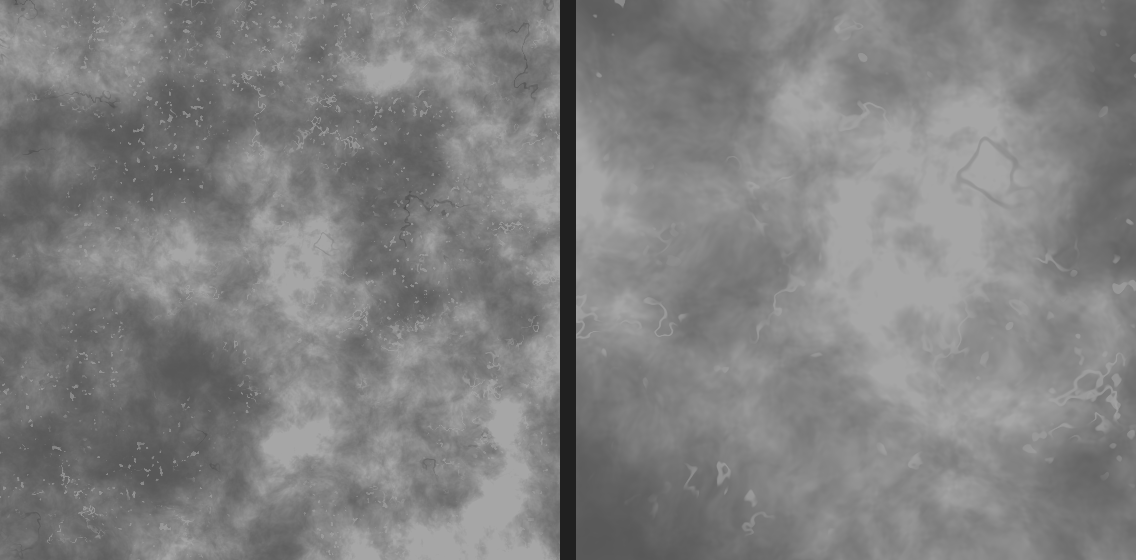
Left, the full canvas; right, a detail of the centre.
This texture is drawn by a WebGL 2 fragment shader. Its source:

```glsl
#version 300 es
precision highp float;
// Weathered grey stone: cloudy fractal value noise with skewed tones,
// overlaid with patches of fine, jagged pale veins, irregular pale
// flecks and a few dark cracks traced along noise contours.

uniform vec2 u_resolution;
out vec4 fragColor;

const float BASE_TONE = 0.459;      // grey at the middle of the clouds
const float CLOUD_CONTRAST = 0.235;
const float CLOUD_SKEW = 0.12;      // stretches the light side of the clouds
const float CLOUD_SCALE = 5.6;      // cells across the canvas
const float CLOUD_GAIN = 0.66;      // roughness of the clouds
const float DARKEST = 0.325;
const float LIGHTEST = 0.65;
const float WARP_SCALE = 9.0;
const float WARP_AMOUNT = 0.016;
const float PATCH_SCALE = 6.5;
const float PATCH_GAIN = 0.6;
const float VEIN_SCALE = 14.0;
const float VEIN_GAIN = 0.7;
const float VEIN_WIDTH = 0.075;     // in units of the vein noise
const float VEIN_STRENGTH = 0.66;
const float FLECK_SCALE = 125.0;
const float FLECK_STRENGTH = 0.6;
const float CRACK_SCALE = 9.0;
const float CRACK_WIDTH = 0.045;
const float CRACK_DEPTH = 0.07;

const mat2 OCTAVE_TURN = mat2(1.6, 1.2, -1.2, 1.6); // rotates and doubles

// Integer hash of a cell and a seed, 0 to 1
float hash(vec2 cell, int seed) {
    uvec2 q = uvec2(ivec2(cell));
    uint h = q.x * 1597u + q.y * 51749u + uint(seed) * 7919u;
    h = (h ^ (h >> 16u)) * 73244475u;
    h = (h ^ (h >> 15u)) * 73244475u;
    h ^= h >> 16u;
    return float(h & 65535u) / 65535.0;
}

// Value noise, -0.5 to 0.5
float valueNoise(vec2 p, int seed) {
    vec2 cell = floor(p);
    vec2 f = p - cell;
    vec2 w = f * f * f * (f * (f * 6.0 - 15.0) + 10.0);
    float low = mix(hash(cell, seed), hash(cell + vec2(1, 0), seed), w.x);
    float high = mix(hash(cell + vec2(0, 1), seed), hash(cell + vec2(1, 1), seed), w.x);
    return mix(low, high, w.y) - 0.5;
}

// Sum of turned octaves around zero
float fractalNoise(vec2 p, int octaves, float gain, int seed) {
    float sum = 0.0;
    float amplitude = 1.0;
    for (int i = 0; i < octaves; i++) {
        sum += amplitude * valueNoise(p, seed + i * 17);
        p = OCTAVE_TURN * p + 3.7;
        amplitude *= gain;
    }
    return sum;
}

// Thin line along the zero contour of a noise field
float contourLine(float field, float width) {
    return 1.0 - smoothstep(width * 0.2, width, abs(field));
}

void main() {
    vec2 uv = gl_FragCoord.xy / min(u_resolution.x, u_resolution.y);
    vec2 warp = WARP_AMOUNT * vec2(fractalNoise(uv * WARP_SCALE, 4, PATCH_GAIN, 11),
                                   fractalNoise(uv * WARP_SCALE, 4, PATCH_GAIN, 12));
    vec2 p = uv + warp;

    // Clouds
    float cloud = fractalNoise(p * CLOUD_SCALE, 7, CLOUD_GAIN, 23);
    float tone = BASE_TONE + CLOUD_CONTRAST * cloud + CLOUD_SKEW * cloud * cloud;
    tone = clamp(tone, DARKEST, LIGHTEST);

    // Pale veins, gathered in patches and broken into short pieces
    float patchField = fractalNoise(p * PATCH_SCALE, 5, PATCH_GAIN, 41) + 0.3 * cloud;
    float veinPatch = smoothstep(0.02, 0.34, patchField);
    float gaps = smoothstep(-0.2, 0.15, fractalNoise(uv * 36.0, 3, PATCH_GAIN, 51));
    float vein = contourLine(fractalNoise(p * VEIN_SCALE, 5, VEIN_GAIN, 61), VEIN_WIDTH);
    tone = mix(tone, LIGHTEST, vein * veinPatch * gaps * VEIN_STRENGTH);

    // Pale irregular flecks, sparse and in their own patches
    float fleckField = fractalNoise(uv * FLECK_SCALE, 2, PATCH_GAIN, 101);
    float fleckPatch = smoothstep(0.0, 0.32, fractalNoise(p * PATCH_SCALE, 5, PATCH_GAIN, 71));
    float fleck = smoothstep(0.4, 0.54, fleckField) * fleckPatch;
    tone = mix(tone, LIGHTEST, FLECK_STRENGTH * fleck);

    // Rare dark cracks
    float crackPatch = smoothstep(0.24, 0.46, fractalNoise(uv * 5.0, 3, PATCH_GAIN, 81));
    float crack = contourLine(fractalNoise(p * CRACK_SCALE, 5, PATCH_GAIN, 91), CRACK_WIDTH);
    tone = max(tone - CRACK_DEPTH * crack * crackPatch, DARKEST - 0.02);

    fragColor = vec4(vec3(tone), 1.0);
}
```
